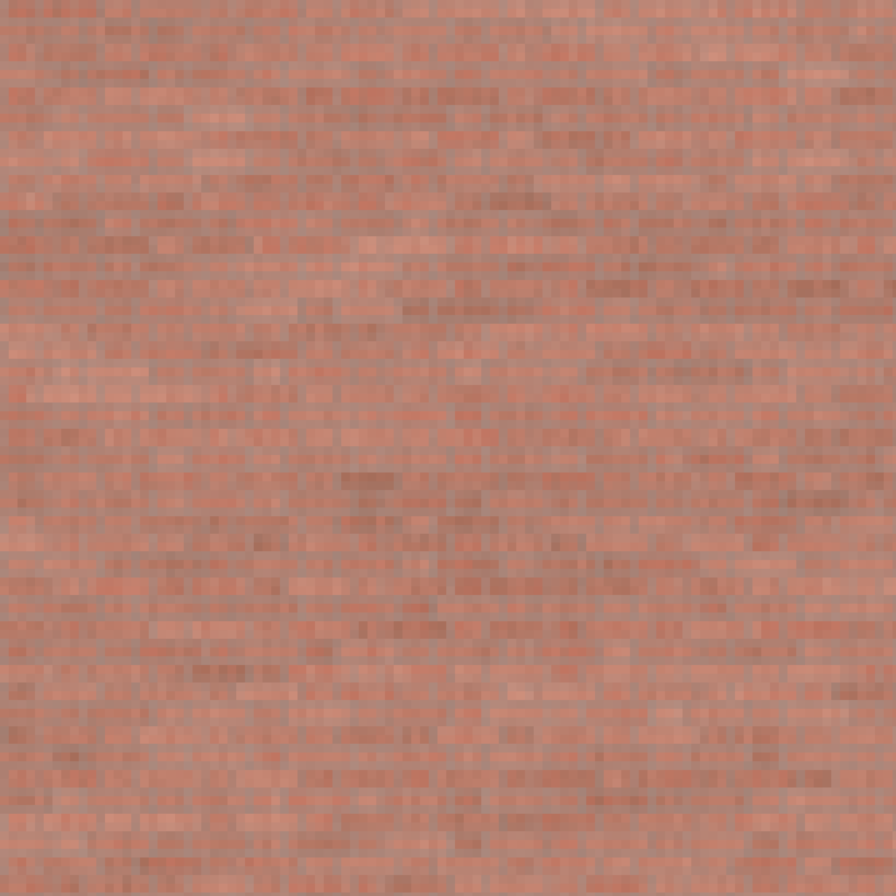
This texture is drawn by a three.js fragment shader. Its source:

```glsl
// Weathered brick wall in Flemish bond: 42 courses, each of 9 header and
// stretcher pairs. The wall is averaged over coarse square texels, so joints
// are analytic box coverages and wear is hashed per brick, strip and texel.

varying vec2 vUv;

const vec2 REPEATS = vec2(9.0, 42.0);  // brick pairs across, courses down
const float TEXELS = 102.4;            // texels along one side of the canvas
const float JOINT_HALF = 0.26;         // half joint width, in texels
const float HEADER = 1.0 / 3.0;        // header share of a pair
const float HEADER_START = 0.03;       // first header of the top course, in pairs

const vec3 BRICK = vec3(0.752, 0.495, 0.420);
const vec3 BROWN = vec3(0.645, 0.425, 0.350);
const vec3 RED = vec3(0.765, 0.435, 0.355);
const vec3 PALE = vec3(0.810, 0.565, 0.490);
const vec3 MORTAR = vec3(0.630, 0.537, 0.503);

float hash(vec2 p) {
  return fract(sin(dot(p, vec2(127.1, 311.7))) * 43758.5453);
}

float noise(vec2 p) {
  vec2 i = floor(p);
  vec2 f = fract(p);
  f = f * f * (3.0 - 2.0 * f);
  float low = mix(hash(i), hash(i + vec2(1.0, 0.0)), f.x);
  float high = mix(hash(i + vec2(0.0, 1.0)), hash(i + vec2(1.0, 1.0)), f.x);
  return mix(low, high, f.y);
}

// Share of a texel covered by joints lying on the integers of x
float jointCover(float x, float pitch, float halfWidth) {
  float d = (fract(x + 0.5) - 0.5) * pitch;
  return clamp(min(d + 0.5, halfWidth) - max(d - 0.5, -halfWidth), 0.0, 1.0);
}

// Fired clay tone from brick, strip and texel variation
vec3 clayColor(vec2 brick, vec2 strip, vec2 texel) {
  float tone = 0.70 * (hash(brick + 3.7) - 0.5)
             + 0.48 * (hash(strip + 41.3) - 0.5)
             + 0.22 * (hash(texel + 17.9) - 0.5)
             + 0.75 * (noise(brick * vec2(0.33, 0.45) + 8.0) - 0.5);
  vec3 color = mix(BRICK, PALE, clamp(tone * 1.2, 0.0, 1.0));
  color = mix(color, BROWN, clamp(-tone * 1.2, 0.0, 1.0));
  float redness = 0.6 * hash(brick + 73.1) + 0.4 * hash(strip + 91.7);
  return mix(color, RED, 0.55 * smoothstep(0.55, 0.95, redness));
}

// Averaged wall colour of one texel, counted from the upper left
vec3 wallColor(vec2 texel) {
  vec2 p = (texel + 0.5) / TEXELS * REPEATS;
  float course = floor(p.y);
  p.x -= HEADER_START + 0.5 * mod(course, 2.0);

  // Bed joints between courses, head joints at both ends of each header
  vec2 pitch = TEXELS / REPEATS;
  float bed = jointCover(p.y, pitch.y, JOINT_HALF);
  float head = jointCover(p.x, pitch.x, JOINT_HALF)
             + jointCover(p.x - HEADER, pitch.x, JOINT_HALF);
  float mortar = 1.0 - (1.0 - bed) * (1.0 - head);

  vec2 brick = vec2(2.0 * floor(p.x) + step(HEADER, fract(p.x)), course);
  vec3 clay = clayColor(brick, vec2(texel.x, course), texel);
  vec3 grout = MORTAR * (0.98 + 0.04 * hash(texel + 29.3));
  return mix(clay, grout, mortar);
}

void main() {
  vec2 p = vec2(vUv.x, 1.0 - vUv.y) * TEXELS;

  // Blend neighbouring texels in a narrow band for smooth edges
  vec2 base = floor(p - 0.5);
  vec2 blend = smoothstep(0.4, 0.6, fract(p - 0.5));
  vec3 color = vec3(0.0);
  for (int j = 0; j < 2; j++) {
    for (int i = 0; i < 2; i++) {
      vec2 corner = vec2(float(i), float(j));
      vec2 weight = mix(1.0 - blend, blend, corner);
      color += wallColor(max(base + corner, 0.0)) * weight.x * weight.y;
    }
  }
  gl_FragColor = vec4(color, 1.0);
}
```
